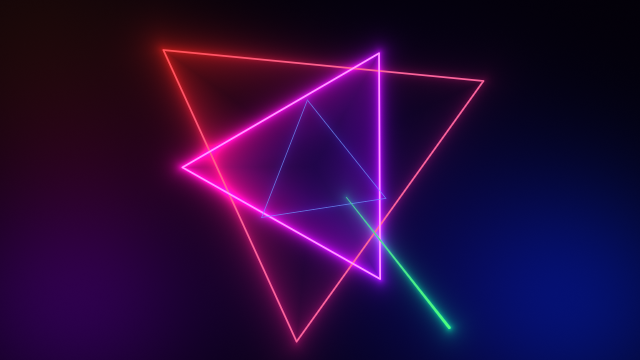
This background is drawn by a WebGL 2 fragment shader. Its source:

```glsl
#version 300 es
precision highp float;
// Neon triangles and a green light rod glowing over a dark multicoloured haze.
uniform vec2 u_resolution;
out vec4 fragColor;

float hash(vec2 p) {
    vec3 q = fract(vec3(p.xyx) * 0.1031);
    q += dot(q, q.yzx + 33.33);
    return fract((q.x + q.y) * q.z);
}

// Distance to a segment (x) and position along it from 0 to 1 (y).
vec2 segment(vec2 p, vec2 a, vec2 b) {
    vec2 ab = b - a;
    float t = clamp(dot(p - a, ab) / dot(ab, ab), 0.0, 1.0);
    return vec2(length(p - a - ab * t), t);
}

float cross2(vec2 a, vec2 b) {
    return a.x * b.y - a.y * b.x;
}

// Signed distance to a clockwise triangle, negative inside.
float triangle(vec2 p, vec2 a, vec2 b, vec2 c) {
    float d = min(segment(p, a, b).x, min(segment(p, b, c).x, segment(p, c, a).x));
    float side = max(cross2(b - a, p - a), max(cross2(c - b, p - b), cross2(a - c, p - c)));
    return side < 0.0 ? -d : d;
}

// Antialiased line of a given half width.
float stroke(float d, float halfWidth) {
    return clamp((halfWidth - abs(d)) * u_resolution.y + 0.5, 0.0, 1.0);
}

float glow(float d, float radius) {
    return exp(-abs(d) / radius);
}

// Soft elliptical patch of light.
float haze(vec2 p, vec2 center, vec2 size) {
    vec2 q = (p - center) / size;
    return exp(-dot(q, q));
}

vec3 background(vec2 p) {
    vec3 color = vec3(0.012, 0.002, 0.03);
    color += vec3(0.08, 0.03, 0.0) * haze(p, vec2(0.1, 0.9), vec2(0.4, 0.35));
    color += vec3(0.09, 0.0, 0.03) * haze(p, vec2(0.25, 0.55), vec2(0.4, 0.3));
    color += vec3(0.15, 0.0, 0.26) * haze(p, vec2(0.2, 0.15), vec2(0.38, 0.33));
    color += vec3(0.0, 0.06, 0.37) * haze(p, vec2(1.6, 0.16), vec2(0.38, 0.37));
    color += vec3(0.02, 0.01, 0.16) * haze(p, vec2(1.1, 0.3), vec2(0.45, 0.5));
    return color;
}

void main() {
    // Height units, with the composition centred horizontally.
    vec2 p = gl_FragCoord.xy / u_resolution.y;
    p.x += 0.889 - 0.5 * u_resolution.x / u_resolution.y;
    vec3 color = background(p);

    float outer = triangle(p, vec2(0.454, 0.861), vec2(1.343, 0.775), vec2(0.824, 0.051));
    float middle = triangle(p, vec2(1.053, 0.852), vec2(1.056, 0.225), vec2(0.507, 0.535));
    float inner = triangle(p, vec2(0.854, 0.722), vec2(1.072, 0.449), vec2(0.727, 0.396));
    vec2 rod = segment(p, vec2(0.963, 0.451), vec2(1.248, 0.09));

    // Outer triangle: red at the upper left, pink elsewhere.
    float red = haze(p, vec2(0.45, 0.87), vec2(0.38, 0.32));
    vec3 outerTint = mix(vec3(0.95, 0.08, 0.4), vec3(1.0, 0.13, 0.08), red);
    float leftward = 1.0 - smoothstep(0.55, 1.15, p.x);
    float outerReach = outer < 0.0 ? 0.1 : 0.05;
    color += outerTint * glow(outer, outerReach) * (0.1 + 0.3 * leftward);
    color += outerTint * glow(outer, 0.012) * 0.25;

    // Middle triangle: a broad inward bloom from pink to violet.
    vec3 middleTint = mix(vec3(0.5, 0.0, 0.8), vec3(0.8, 0.0, 0.5), leftward);
    float middleReach = middle < 0.0 ? 0.065 : 0.025;
    color += middleTint * glow(middle, middleReach) * (0.55 + 0.2 * leftward);
    color += vec3(0.85, 0.05, 0.9) * glow(middle, 0.01) * 0.45;
    color += vec3(0.05, 0.01, 0.12) * smoothstep(0.0, -0.1, middle);

    // Green rod grows brighter and thicker toward its lower end.
    color += vec3(0.0, 0.5, 0.25) * glow(rod.x, 0.025) * (0.3 + 0.4 * rod.y);
    color += vec3(0.0, 0.6, 0.2) * glow(rod.x, 0.008) * (0.3 + 0.5 * rod.y);
    color += vec3(0.05, 0.1, 0.3) * glow(inner, 0.012) * 0.4;

    // Bright tube cores.
    color = mix(color, mix(outerTint, vec3(1.0, 0.6, 0.75), 0.6 - 0.2 * red), stroke(outer, 0.0024));
    color = mix(color, vec3(1.0, 0.6, 1.0), stroke(middle, 0.0024));
    color = mix(color, vec3(0.45, 0.6, 1.0), 0.75 * stroke(inner, 0.001));
    vec3 rodCore = mix(vec3(0.3, 0.8, 0.6), vec3(0.3, 1.0, 0.5), rod.y);
    color = mix(color, rodCore, stroke(rod.x, 0.001 + 0.003 * rod.y));

    // Fine grain hides banding in the dark gradients.
    color += (hash(gl_FragCoord.xy) - 0.5) / 255.0;
    fragColor = vec4(clamp(color, 0.0, 1.0), 1.0);
}
```
